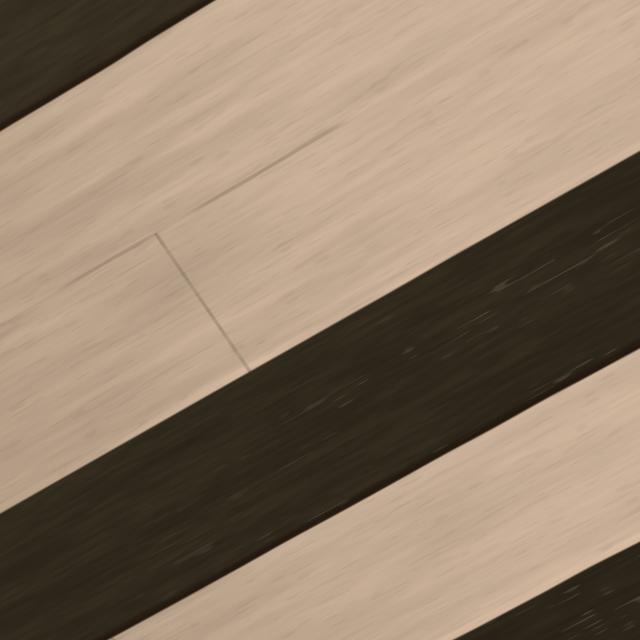
Give the GLSL for this texture, as a Shadertoy shader.

```glsl
const vec3 PALE_WARM = vec3(0.785, 0.685, 0.592);
const vec3 PALE_DULL = vec3(0.705, 0.615, 0.525);
const vec3 DARK_OLIVE = vec3(0.228, 0.200, 0.142);
const vec3 DARK_DEEP = vec3(0.160, 0.135, 0.093);
const vec3 EDGE_BROWN = vec3(0.125, 0.080, 0.045);
const vec3 FLECK_GRAY = vec3(0.38, 0.36, 0.30);

float hash(vec2 p) {
    p = fract(p * vec2(0.1031, 0.1137));
    p += dot(p, p.yx + 33.33);
    return fract((p.x + p.y) * p.x * 17.0);
}

float noise(vec2 p) {
    vec2 i = floor(p), f = fract(p);
    f = f * f * (3.0 - 2.0 * f);
    return mix(mix(hash(i), hash(i + vec2(1, 0)), f.x),
               mix(hash(i + vec2(0, 1)), hash(i + vec2(1, 1)), f.x), f.y);
}

float fbm(vec2 p) {
    float sum = 0.0, amp = 0.5;
    for (int k = 0; k < 4; k++) {
        sum += amp * noise(p);
        p = p * 2.03 + 17.1;
        amp *= 0.5;
    }
    return sum / 0.9375;
}

// Plank coordinates: x runs along the boards, y counts boards in perspective
vec2 plankSpace(vec2 uv) {
    float rise = (uv.y - 0.555 * uv.x) / (1.0 + 0.067 * uv.x) + 0.375;
    return vec2(uv.x + 0.683 * uv.y, rise / (0.28 + 0.0105 * rise));
}

// Boards 1 and 4 of every five are dark
float isDark(float index) {
    float m = mod(index, 5.0);
    return float(abs(m - 1.0) < 0.5 || abs(m - 4.0) < 0.5);
}

float line(float dist, float width) {
    return 1.0 - smoothstep(0.3 * width, width, abs(dist));
}

vec3 paleWood(vec2 uv, vec2 p, float index) {
    float grain = fbm(vec2(p.x * 3.5, p.y * 13.0) + index * 7.3) - 0.5;
    float fine = fbm(vec2(p.x * 14.0, p.y * 55.0) + 40.0) - 0.5;
    float glow = smoothstep(0.05, 0.80, 0.75 * uv.x + 0.35 * uv.y + 0.3 * grain);
    vec3 col = mix(PALE_DULL, PALE_WARM, glow);
    float pore = smoothstep(0.73, 0.88, noise(vec2(p.x * 22.0, p.y * 75.0) + 9.0));
    return col * (1.0 + 0.09 * grain + 0.06 * fine - 0.035 * pore);
}

vec3 darkWood(vec2 uv, vec2 p, float index) {
    float grain = fbm(vec2(p.x * 3.0, p.y * 14.0) + index * 5.7) - 0.5;
    float fine = fbm(vec2(p.x * 16.0, p.y * 50.0) + 80.0) - 0.5;
    float olive = 0.40 + 0.65 * grain + 0.35 * (uv.y - uv.x);
    vec3 col = mix(DARK_DEEP, DARK_OLIVE, clamp(olive, 0.0, 1.0));
    float fleck = smoothstep(0.76, 0.95, noise(vec2(p.x * 19.0, p.y * 65.0) + 3.0));
    fleck *= smoothstep(0.40, 0.70, fbm(p * vec2(3.0, 5.0) + 21.0));
    fleck *= smoothstep(0.1, 0.5, uv.x);
    return mix(col * (1.0 + 0.28 * fine), FLECK_GRAY, 0.45 * fleck);
}

void mainImage(out vec4 fragColor, in vec2 fragCoord) {
    vec2 uv = fragCoord / iResolution.xy;
    vec2 p = plankSpace(uv);
    float index = floor(p.y);
    float blur = max(0.009, 3.5 / iResolution.y);

    // Nearest board edge and the tones on either side of it
    float edge = floor(p.y + 0.5);
    float d = p.y - edge + 0.008 * (noise(vec2(p.x * 9.0, edge)) - 0.5);
    float below = isDark(edge - 1.0), above = isDark(edge);
    float dark = mix(below, above, smoothstep(-blur, blur, d));

    vec3 pale = paleWood(uv, p, index);
    vec3 deep = darkWood(uv, p, index);

    // Bevel: bright rim on pale boards, brown shade on dark ones
    pale *= 1.0 + 0.05 * (1.0 - above) * below * line(d - 0.025, 0.035);
    deep = mix(deep, EDGE_BROWN, 0.75 * above * (1.0 - below) * line(d, 0.06));

    // Broken seam between two pale boards
    float worn = smoothstep(0.25, 0.65, noise(vec2(p.x * 7.0, 4.0)));
    pale *= 1.0 - 0.13 * (1.0 - above) * (1.0 - below) * worn * line(d, 0.016);

    // Staggered butt joints
    float joint = mod(p.x - 0.677 - 1.45 * (index - 2.0) + 1.2, 2.4) - 1.2;
    float wear = 0.5 + 0.5 * noise(vec2(p.y * 16.0, index));
    float cut = line(joint, max(0.005, 1.5 / iResolution.y)) * wear;
    pale *= 1.0 - 0.17 * cut;
    deep *= 1.0 - 0.20 * cut;

    fragColor = vec4(mix(pale, deep, dark), 1.0);
}
```
